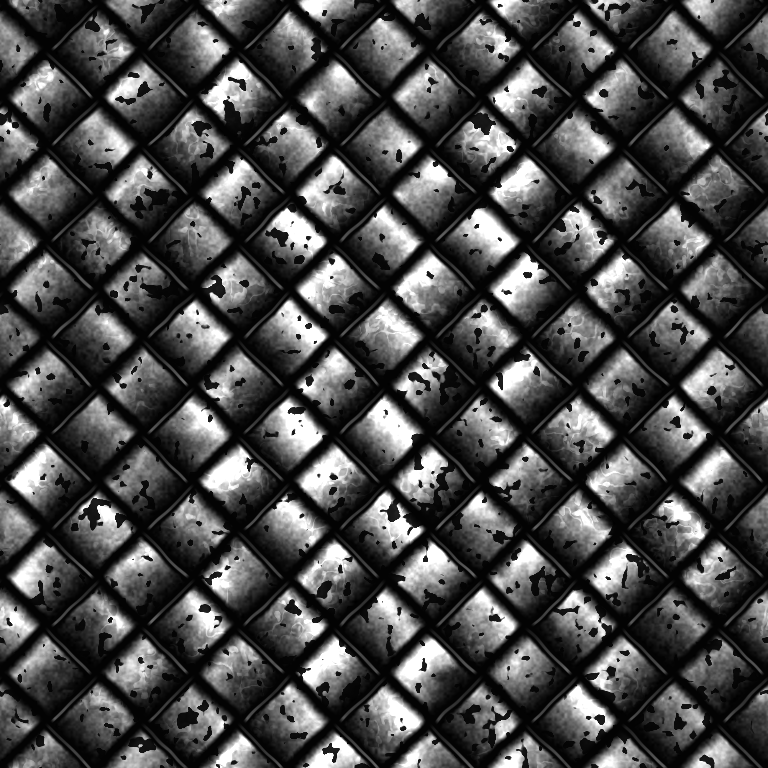
Reproduce this texture procedurally as a WebGL 2 fragment shader.

```glsl
#version 300 es
precision highp float;
// Worn dark metal strips in a diagonal plain weave, tiling seamlessly.
#define REPEATS 8.0      // weave periods across and down
#define GAIN 0.92        // overall brightness of the highlights
#define CREST 0.24       // highlight position across a strip
#define GAP 0.12         // width of the black groove
#define RIM 0.34         // strength of the thin edge glint
#define MOTTLE 1.5       // contrast of the stains
#define GRAIN 0.50       // contrast of the fine speckle
#define PITS 0.92        // darkness of the corrosion pits
#define FLAKES 0.32      // brightness of the scraped flakes
#define WOBBLE 0.035     // unevenness of the strip edges

uniform vec2 u_resolution;
out vec4 outColor;

const float TAU = 6.2831853;

// Integer hash of a lattice point, 0 to 1
float hash(ivec2 p, int seed) {
  uint h = uint(p.x) * 1597334677u ^ uint(p.y) * 3812015801u ^ uint(seed) * 2654435769u;
  h = (h ^ (h >> 16)) * 2246822519u;
  h = (h ^ (h >> 13)) * 3266489917u;
  return float((h ^ (h >> 16)) >> 8) / 16777216.0;
}

// Value noise with a whole number of cells, so that it wraps
float noise(vec2 uv, float cells, int seed) {
  vec2 p = uv * cells, f = fract(p);
  ivec2 a = ivec2(mod(floor(p), cells));
  ivec2 b = ivec2(mod(floor(p) + 1.0, cells));
  f = f * f * (3.0 - 2.0 * f);
  return mix(mix(hash(a, seed), hash(ivec2(b.x, a.y), seed), f.x),
             mix(hash(ivec2(a.x, b.y), seed), hash(b, seed), f.x), f.y);
}

float fbm(vec2 uv, float cells, int seed) {
  float sum = 0.0, weight = 0.5;
  for (int i = 0; i < 5; i++) {
    sum += weight * noise(uv, cells, seed + i);
    cells *= 2.0;
    weight *= 0.55;
  }
  return sum / 1.055;
}

// Lit strip: s runs across the highlight, t along it
float stripLight(vec2 st, float crest, float soft) {
  float rise = smoothstep(0.03, crest, st.x);
  float fall = pow(clamp((1.0 - st.x) / (1.0 - crest), 0.0, 1.0), 1.35);
  float ends = smoothstep(0.03, 0.11 + soft, st.y)
             * (1.0 - smoothstep(0.96 - GAP - soft, 1.0 - GAP + soft, st.y));
  return rise * min(fall, 1.0) * ends;
}

// Thin glint along the edge that dips into the groove
float rimLight(vec2 st, float soft) {
  float line = 1.0 - smoothstep(0.008, 0.022 + soft, abs(st.y - 0.935));
  return line * mix(0.25, 1.0, st.x) * smoothstep(0.0, 0.12, st.x)
       * (1.0 - smoothstep(0.9, 1.0, st.x));
}

void main() {
  vec2 uv = gl_FragCoord.xy / u_resolution;
  float soft = REPEATS / min(u_resolution.x, u_resolution.y);

  // Diagonal weave cells
  vec2 bend = vec2(noise(uv, 40.0, 1), noise(uv, 40.0, 2)) - 0.5;
  vec2 diagonal = REPEATS * vec2(uv.x + uv.y, uv.x - uv.y) + WOBBLE * bend;
  vec2 cell = floor(diagonal), f = fract(diagonal);
  bool over = mod(cell.x + cell.y, 2.0) > 0.5;
  vec2 st = over ? 1.0 - f : f.yx;

  // Variation from one strip segment to the next
  ivec2 id = ivec2(mod(vec2(cell.x + cell.y, cell.x - cell.y), 2.0 * REPEATS));
  float tone = mix(0.78, 1.2, hash(id, 11));
  float crest = CREST + 0.1 * (hash(id, 12) - 0.5);
  float wear = hash(id, 13);

  // Broad lighting, brightest in the middle
  float glow = 0.97 - 0.16 * cos(TAU * uv.x) - 0.06 * cos(TAU * uv.y);
  float light = GAIN * tone * glow * stripLight(st, crest, soft);

  // Stains and speckle
  vec2 warped = uv + 0.018 * (vec2(fbm(uv, 30.0, 21), fbm(uv, 30.0, 31)) - 0.5);
  float stain = fbm(warped, 26.0, 41);
  float speckle = 0.5 * (noise(uv, 300.0, 51) + noise(uv, 190.0, 52)) - 0.5;
  light *= max(0.1, 1.0 + MOTTLE * (stain - 0.5));
  light += GRAIN * speckle * sqrt(light) * (1.0 - 0.4 * light);

  // Scraped flakes: broken bright contours inside worn patches
  float patches = smoothstep(0.48, 0.75, noise(uv, 21.0, 61) + 0.2 * (wear - 0.5));
  float contour = 1.0 - smoothstep(0.02, 0.11, abs(noise(warped, 72.0, 62) - 0.5));
  float chips = smoothstep(0.62, 0.8, noise(warped, 130.0, 63));
  light += FLAKES * patches * max(0.7 * contour, chips) * sqrt(max(light, 0.0));

  // Clustered corrosion pits
  float cluster = noise(uv, 18.0, 71) + 0.35 * (wear - 0.5);
  float pit = 0.75 * noise(warped, 92.0, 72) + 0.25 * noise(warped, 170.0, 73);
  float hole = smoothstep(0.71, 0.76, pit + 0.22 * (cluster - 0.5));
  light *= 1.0 - PITS * hole;

  light += RIM * rimLight(st, soft) * (0.5 + stain);
  outColor = vec4(vec3(clamp(light + 0.012, 0.0, 1.0)), 1.0);
}
```
